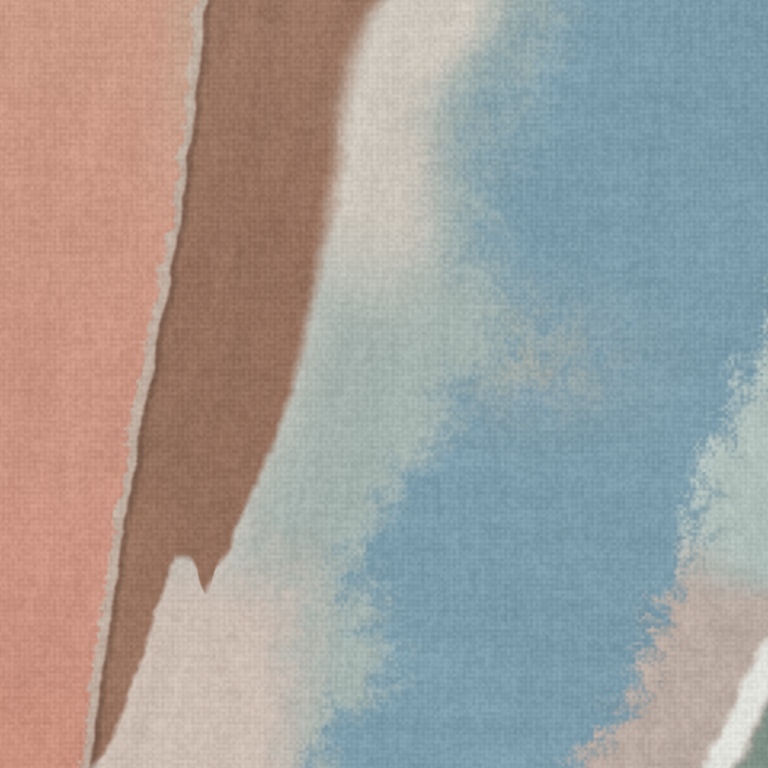
Reproduce this background procedurally as a Shadertoy shader.

```glsl
// Abstract oil paint on woven canvas: a pink field, a tapering brown band,
// pale scumbled strokes and a blue field. Each area is a signed offset from
// a curved edge, roughened with noise; threads and grain cover everything.

const vec3 PINK_TOP = vec3(0.795, 0.605, 0.530);
const vec3 PINK_LOW = vec3(0.785, 0.560, 0.490);
const vec3 BROWN    = vec3(0.580, 0.437, 0.365);
const vec3 FRAY     = vec3(0.735, 0.685, 0.635);
const vec3 TAN      = vec3(0.745, 0.630, 0.550);
const vec3 CREAM    = vec3(0.800, 0.775, 0.735);
const vec3 BLUSH    = vec3(0.800, 0.740, 0.700);
const vec3 MIST     = vec3(0.635, 0.690, 0.675);
const vec3 BLUE     = vec3(0.490, 0.612, 0.670);
const vec3 ROSE     = vec3(0.725, 0.665, 0.630);
const vec3 WHITE    = vec3(0.880, 0.885, 0.860);
const vec3 SAGE     = vec3(0.500, 0.565, 0.530);
const float THREADS = 150.0;   // weave threads across the canvas
const float WEAVE   = 0.020;   // weave contrast
const float GRAIN   = 0.055;   // fine pigment contrast

float hash(vec2 p) {
    p = fract(p * vec2(0.1031, 0.1137));
    p += dot(p, p.yx + 33.33);
    return fract((p.x + p.y) * p.x * 17.0);
}

float noise(vec2 p) {
    vec2 i = floor(p), f = fract(p);
    f = f * f * (3.0 - 2.0 * f);
    return mix(mix(hash(i), hash(i + vec2(1, 0)), f.x),
               mix(hash(i + vec2(0, 1)), hash(i + vec2(1, 1)), f.x), f.y);
}

// Layered noise centred on zero
float fbm(vec2 p) {
    float sum = 0.0, amp = 0.5;
    for (int i = 0; i < 4; i++) {
        sum += amp * (noise(p) - 0.5);
        p = mat2(1.6, 1.2, -1.2, 1.6) * p + 7.3;
        amp *= 0.5;
    }
    return sum;
}

float cover(float d, float soft) { return smoothstep(-soft, soft, d); }

// Edge curves: horizontal position for a given height
float pinkEdge(float y) {
    return 0.117 + 0.14 * y + 0.020 * smoothstep(0.3, 0.75, y) - 0.008 * y * y * y;
}
float brownEdge(float y) {
    float t = (y - 0.27) / 0.73;
    return 0.29 + t * (0.36 + t * (-0.25 + 0.04 * t)) + 0.055 * pow(max(t, 0.0), 10.0);
}
float blueEdge(float y) {
    return 0.40 + 0.07 * smoothstep(0.0, 0.15, y) + 0.16 * smoothstep(0.28, 0.58, y)
         + 0.08 * smoothstep(0.85, 1.0, y);
}
float cornerEdge(float y) { return 0.765 + 0.48 * y - 0.12 * y * y; }

void mainImage(out vec4 fragColor, in vec2 fragCoord) {
    vec2 uv = fragCoord / iResolution.xy;
    float x = uv.x, y = uv.y;
    float broad = fbm(uv * 7.0 + 3.0);
    float rough = fbm(uv * 45.0);
    float grain = noise(uv * 240.0) - 0.5;
    float brush = fbm(vec2((x - 0.3 * y) * 32.0, y * 5.0));

    // Blue field with faint horizontal strokes and a warm scumbled patch
    vec3 col = BLUE + 0.035 * broad + 0.03 * fbm(vec2(x * 5.0, y * 40.0));
    vec2 patchPos = (uv - vec2(0.69, 0.53)) / vec2(0.11, 0.07);
    float scumble = exp(-dot(patchPos, patchPos)) * (0.6 + 1.5 * rough + 0.6 * grain);
    col = mix(col, vec3(0.62, 0.65, 0.63), clamp(scumble, 0.0, 1.0));

    // Pale strokes between brown and blue
    float fromBrown = x - brownEdge(y);
    float wobble = 0.10 * broad + 0.05 * rough;
    float upperCream = smoothstep(0.52, 0.74, y)
        * (1.0 - smoothstep(0.51, 0.61, x + wobble - 0.08 * smoothstep(0.85, 1.0, y)));
    float lowerCream = (1.0 - smoothstep(0.18, 0.34, y + wobble))
        * (1.0 - smoothstep(0.33, 0.46, x + wobble));
    float rim = 0.65 * exp(-max(fromBrown, 0.0) / 0.03);
    vec3 pale = MIST + 0.05 * broad + 0.05 * brush;
    pale = mix(pale, CREAM + 0.05 * brush, max(upperCream, rim));
    pale = mix(pale, BLUSH + 0.05 * brush, lowerCream);
    float paleSide = blueEdge(y) - x + 0.14 * broad + 0.08 * rough + 0.02 * grain;
    col = mix(col, pale, cover(paleSide, mix(0.035, 0.075, smoothstep(0.3, 0.7, y))));

    // Lower right strokes: mist, rose, a white streak and a sage corner
    float corner = x - cornerEdge(y) + 0.06 * broad + 0.08 * rough + 0.025 * grain;
    float roseAmount = smoothstep(0.33, 0.18, y + 0.2 * broad);
    vec3 cornerCol = mix(MIST + 0.05, ROSE, roseAmount) + 0.08 * rough;
    col = mix(col, cornerCol, cover(corner, 0.025));
    float streak = x - 0.935 - 0.50 * y + 0.02 * rough;
    col = mix(col, SAGE, cover(streak - 0.025, 0.012));
    col = mix(col, WHITE, 1.0 - smoothstep(0.012, 0.030, abs(streak)));

    // Brown band, notched at its foot and tapering to a sliver
    float footTop = 0.275 - 0.045 * exp(-pow((x - 0.268) / 0.012, 2.0)) + 0.03 * rough;
    float sliver = max(0.133 + 0.35 * y - x, 0.8 * (y - footTop));
    float brownSide = min(-fromBrown + 0.02 * broad, sliver) + 0.012 * rough;
    float brownSoft = mix(0.005, 0.022, smoothstep(0.25, 1.0, y));
    vec3 brown = BROWN + vec3(0.06, 0.05, 0.04) * (broad + brush);
    brown += 0.02 * smoothstep(0.7, 1.0, y);
    col = mix(col, brown, cover(brownSide, brownSoft));

    // Pink field, its thin shadow and frayed light border
    float pinkSide = pinkEdge(y) - x + 0.010 * fbm(vec2(y * 35.0, 2.0));
    col *= 1.0 - 0.16 * exp(-pow((pinkSide + 0.004) / 0.005, 2.0));
    vec3 pink = mix(PINK_LOW, PINK_TOP, y) + 0.035 * (broad + brush);
    float tanAmount = smoothstep(0.65, 1.0, y) * (1.0 - smoothstep(0.02, 0.075, pinkSide));
    pink = mix(pink, TAN, 0.75 * tanAmount);
    float frayWidth = 0.013 + 0.022 * rough + 0.006 * grain;
    float fray = 1.0 - cover(pinkSide - frayWidth, 0.004);
    pink = mix(pink, FRAY + 0.12 * rough, 0.9 * fray);
    col = mix(col, pink, cover(pinkSide, 0.003));

    // Canvas threads and pigment grain
    vec2 thread = sin(6.2832 * THREADS * uv + 3.0 * broad);
    float slub = noise(vec2(x * 20.0, y * 170.0)) + noise(vec2(x * 170.0, y * 20.0)) - 1.0;
    col += WEAVE * (0.35 * (thread.x + thread.y) + slub) + GRAIN * grain;
    fragColor = vec4(clamp(col, 0.0, 1.0), 1.0);
}
```
